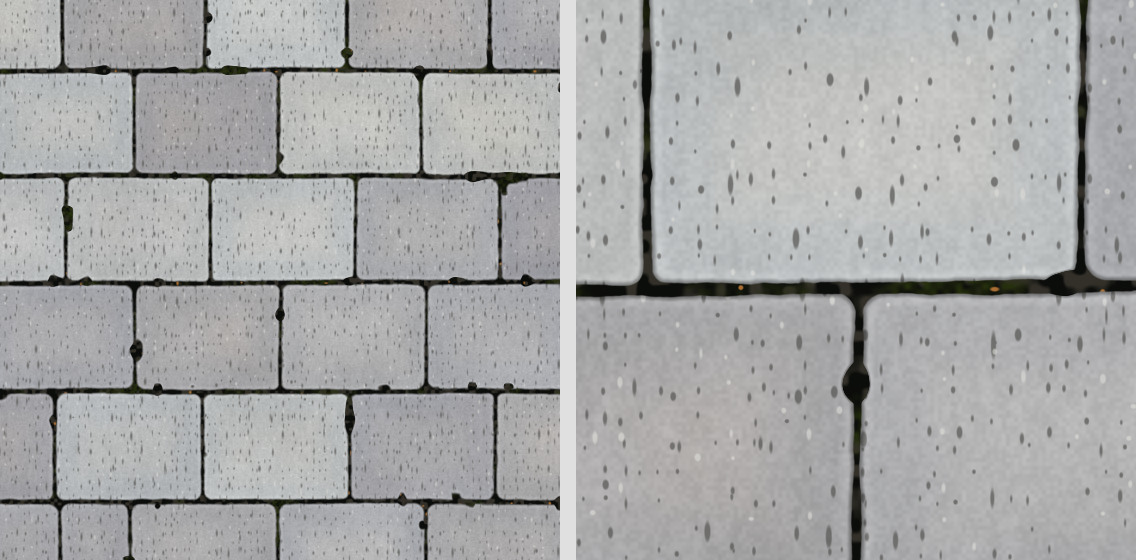
Left, the full canvas; right, a detail of the centre.
This texture is drawn by a Shadertoy shader. Its source:

```glsl
// Weathered concrete pavers in running bond with dark, mossy joints.
// Each paver is a rounded box with wavy, chipped edges; its face gets a tone,
// soft stains, streaky grain, and scattered pits and pale flecks from hashed cells.

const float ROW_HEIGHT = 0.1925;
const float FIRST_JOINT = 0.104;      // height of the lowest horizontal joint
const float ROW_BOW = 0.006;          // upward drift of the middle rows
const float PAVER_WIDTH = 0.264;      // in the lowest row
const float WIDTH_SHRINK = 0.002;     // lost per row upwards
const float CUT_X = 0.107;            // extra joint that splits one paver
const vec2 HALF_GAP = vec2(0.0024, 0.0036);
const vec2 CORNER_RADIUS = vec2(0.007, 0.021);
const float EDGE_WAVE = 0.0035;
const float CHIP_DEPTH = 0.010;

// First vertical joint of each row, bottom to top
const float ROW_START[6] = float[6](0.232, 0.099, 0.241, 0.118, 0.240, 0.112);
// Paver lightness, five per row, bottom to top
const float TONE[30] = float[30](
    0.40, 0.40, 0.55, 0.42, 0.40,
    0.30, 0.80, 0.88, 0.35, 0.45,
    0.42, 0.40, 0.52, 0.48, 0.48,
    0.82, 0.78, 0.88, 0.52, 0.25,
    0.86, 0.25, 0.92, 0.92, 0.90,
    0.80, 0.35, 0.95, 0.40, 0.35);

const vec3 DARK_PAVER = vec3(0.595, 0.585, 0.605);
const vec3 LIGHT_PAVER = vec3(0.755, 0.768, 0.765);
const vec3 WARM_STAIN = vec3(0.035, 0.012, -0.025);
const vec3 PIT_COLOR = vec3(0.34, 0.34, 0.33);
const vec3 FLECK_COLOR = vec3(0.87, 0.87, 0.85);
const vec3 JOINT_COLOR = vec3(0.045, 0.050, 0.042);
const vec3 SOIL_COLOR = vec3(0.20, 0.19, 0.16);
const vec3 MOSS_COLOR = vec3(0.15, 0.19, 0.05);
const vec3 LITTER_COLOR = vec3(0.66, 0.43, 0.20);

vec2 hash2(vec2 p) {
    vec3 q = fract(vec3(p.xyx) * vec3(0.1031, 0.1030, 0.0973));
    q += dot(q, q.yzx + 33.33);
    return fract((q.xx + q.yz) * q.zy);
}

float noise(vec2 p) {
    vec2 i = floor(p), f = fract(p);
    f = f * f * (3.0 - 2.0 * f);
    float low = mix(hash2(i).x, hash2(i + vec2(1, 0)).x, f.x);
    float high = mix(hash2(i + vec2(0, 1)).x, hash2(i + vec2(1, 1)).x, f.x);
    return mix(low, high, f.y);
}

float fbm(vec2 p) {
    float sum = 0.0, weight = 0.5;
    for (int i = 0; i < 4; i++) {
        sum += weight * noise(p);
        p = p * 2.03 + 17.3;
        weight *= 0.5;
    }
    return sum / 0.9375;
}

// Coverage of one random ellipse per cell; it always stays inside its cell
float specks(vec2 p, vec2 cell, float chance, float seed, float pixel) {
    vec2 id = floor(p / cell) + seed;
    vec2 pick = hash2(id + 51.7);
    vec2 center = mix(vec2(0.32), vec2(0.68), hash2(id));
    vec2 radius = cell * mix(vec2(0.06, 0.07), vec2(0.13, 0.27), pick.yy * hash2(id + 9.1));
    vec2 offset = (fract(p / cell) - center) * cell;
    float d = (length(offset / radius) - 1.0) * min(radius.x, radius.y);
    return step(pick.x, chance) * (1.0 - smoothstep(-pixel, pixel, d));
}

void mainImage(out vec4 fragColor, in vec2 fragCoord) {
    float pixel = 1.0 / iResolution.y;
    vec2 p = fragCoord * pixel;

    // Locate the paver
    vec2 q = p + 0.004 * (vec2(noise(p * 6.0), noise(p * 6.0 + 31.0)) - 0.5);
    q.y -= ROW_BOW * sin(3.14159 * clamp((q.y - FIRST_JOINT) / 0.77, 0.0, 1.0));
    float row = clamp(floor((q.y - FIRST_JOINT) / ROW_HEIGHT) + 1.0, 0.0, 5.0);
    float width = PAVER_WIDTH - WIDTH_SHRINK * row;
    float start = ROW_START[int(row)];
    float column = clamp(floor((q.x - start) / width) + 1.0, 0.0, 4.0);
    float right = start + column * width;
    float left = right - width;
    if (row + column < 0.5) {
        if (q.x < CUT_X) right = CUT_X;
        else left = CUT_X;
    }

    // Worn rounded box
    vec2 center = vec2(0.5 * (left + right), FIRST_JOINT + (row - 0.5) * ROW_HEIGHT);
    vec2 halfSize = 0.5 * vec2(right - left, ROW_HEIGHT) - HALF_GAP;
    float radius = mix(CORNER_RADIUS.x, CORNER_RADIUS.y, noise(p * 11.0 + row));
    vec2 corner = abs(q - center) - halfSize + radius;
    float d = length(max(corner, 0.0)) + min(max(corner.x, corner.y), 0.0) - radius;
    d += EDGE_WAVE * (fbm(p * 55.0) - 0.5);
    d += CHIP_DEPTH * smoothstep(0.78, 0.95, noise(p * 32.0 + 5.0));

    // Face: tone, warm middle, stains and grain
    vec2 id = vec2(column, row);
    vec3 face = mix(DARK_PAVER, LIGHT_PAVER, TONE[int(row * 5.0 + column)]);
    float middle = smoothstep(0.01, 0.075, -d);
    face += WARM_STAIN * (middle * 0.6 + hash2(id + 3.0).x - 0.6) * fbm(p * 7.0 + id);
    face += 0.025 * (middle - 0.5) + 0.07 * (fbm(p * 9.0 + id * 4.0) - 0.5);
    face += 0.05 * (fbm(p * vec2(170.0, 65.0)) - 0.5);
    face += 0.05 * (noise(p * 420.0) - 0.5);

    // Pits and flecks
    float pits = specks(p, vec2(0.019, 0.030), 0.48, 0.0, pixel);
    pits = max(pits, specks(p + 0.007, vec2(0.011, 0.016), 0.42, 70.0, pixel));
    face = mix(face, PIT_COLOR, 0.72 * pits);
    face = mix(face, FLECK_COLOR, 0.6 * specks(p, vec2(0.016), 0.2, 140.0, pixel));

    // Worn rim: a pale arris, then a dark lip
    face += 0.035 * smoothstep(-0.009, -0.004, d);
    face *= 1.0 - 0.35 * smoothstep(-0.0035, 0.0, d);

    // Joint: soil, moss and bits of litter
    vec3 joint = mix(JOINT_COLOR, SOIL_COLOR, smoothstep(0.4, 0.8, noise(p * 150.0)));
    joint = mix(joint, MOSS_COLOR, smoothstep(0.5, 0.75, fbm(p * 24.0)) * noise(p * 260.0));
    joint = mix(joint, LITTER_COLOR, specks(p, vec2(0.022, 0.018), 0.12, 210.0, pixel));

    fragColor = vec4(mix(face, joint, smoothstep(-pixel, pixel, d)), 1.0);
}
```
